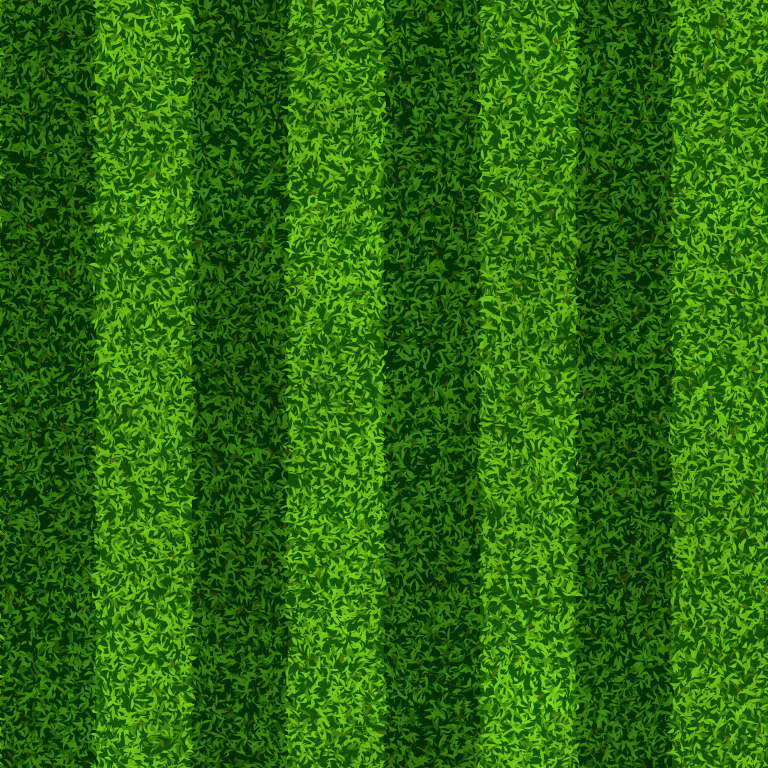
This texture is drawn by a WebGL 2 fragment shader. Its source:

```glsl
#version 300 es
precision highp float;
// Mown lawn: eight vertical stripes, alternately dark and light, of dense grass.
// Layers of jittered cells each hold one curved, tapered blade. A blade takes the
// tone of the stripe its root stands in, so the stripe borders come out ragged.

uniform vec2 u_resolution;
out vec4 outColor;

const float STRIPES = 8.0;          // stripes across the canvas
const float CELLS = 80.0;           // blade cells across the canvas
const int LAYERS = 5;               // blades stacked per cell
const vec2 HALF_LENGTH = vec2(0.36, 0.72);  // range, in cells
const vec2 HALF_WIDTH = vec2(0.11, 0.21);   // range, in cells
const float BEND = 0.32;            // largest sideways bow, in cells
const float SHADOW_SHARE = 0.23;    // share of blades in shadow
const float MID_SHARE = 0.20;       // share of blades in middle tone
const float OLIVE_SHARE = 0.03;     // share of faded blades
const float BORDER_JITTER = 0.05;   // raggedness of borders, in stripes
const float DRIFT = 0.14;           // strength of broad tonal drift

const vec3 DARK_SHADOW = vec3(0.015, 0.18, 0.012);
const vec3 DARK_MID = vec3(0.12, 0.35, 0.035);
const vec3 DARK_BRIGHT = vec3(0.23, 0.49, 0.055);
const vec3 LIGHT_SHADOW = vec3(0.08, 0.32, 0.025);
const vec3 LIGHT_MID = vec3(0.26, 0.53, 0.06);
const vec3 LIGHT_BRIGHT = vec3(0.43, 0.74, 0.085);
const vec3 OLIVE = vec3(0.27, 0.43, 0.04);

// Integer hash: three random values in 0..1
vec3 hash3(ivec3 key) {
    uvec3 v = uvec3(key) * 1664525u + 1013904223u;
    v.x += v.y * v.z; v.y += v.z * v.x; v.z += v.x * v.y;
    v ^= v >> 16u;
    v.x += v.y * v.z; v.y += v.z * v.x; v.z += v.x * v.y;
    return vec3(v >> 8u) / 16777216.0;
}

float gradientDot(ivec2 corner, vec2 offset) {
    float angle = 6.2832 * hash3(ivec3(corner, 97)).x;
    return dot(vec2(cos(angle), sin(angle)), offset);
}

float gradientNoise(vec2 p) {
    ivec2 i = ivec2(floor(p));
    vec2 f = fract(p);
    vec2 s = f * f * f * (f * (f * 6.0 - 15.0) + 10.0);
    float low = mix(gradientDot(i, f),
                    gradientDot(i + ivec2(1, 0), f - vec2(1, 0)), s.x);
    float high = mix(gradientDot(i + ivec2(0, 1), f - vec2(0, 1)),
                     gradientDot(i + ivec2(1, 1), f - vec2(1, 1)), s.x);
    return mix(low, high, s.y);
}

// 0 in dark stripes, 1 in light ones; the first stripe is dark
float stripeTone(float x) {
    return mod(floor(x * STRIPES), 2.0);
}

// Approximate distance to a bowed blade with pointed ends
float bladeDistance(vec2 p, float halfLength, float halfWidth, float bend) {
    float t = p.x / halfLength;
    float taper = 1.0 - t * t;
    float slope = 2.0 * (abs(bend) + halfWidth) * t / halfLength;
    return (abs(p.y - bend * (taper - 0.5)) - halfWidth * taper)
           / sqrt(1.0 + slope * slope);
}

vec3 bladeColor(float tone, float pick) {
    if (pick < SHADOW_SHARE) return mix(DARK_SHADOW, LIGHT_SHADOW, tone);
    if (pick < SHADOW_SHARE + MID_SHARE) return mix(DARK_MID, LIGHT_MID, tone);
    if (pick > 1.0 - OLIVE_SHARE) return OLIVE * mix(0.65, 1.0, tone);
    return mix(DARK_BRIGHT, LIGHT_BRIGHT, tone);
}

void main() {
    vec2 uv = gl_FragCoord.xy / u_resolution.y;
    float pixel = CELLS / u_resolution.y;

    // Soil shade beneath the blades
    vec3 color = mix(DARK_SHADOW, LIGHT_SHADOW, stripeTone(uv.x));

    // Blades, painted layer over layer
    for (int layer = 0; layer < LAYERS; layer++) {
        vec2 p = uv * CELLS + float(layer) * vec2(0.37, 0.61);
        ivec2 home = ivec2(floor(p));
        for (int y = -1; y <= 1; y++)
        for (int x = -1; x <= 1; x++) {
            ivec2 cell = home + ivec2(x, y);
            vec3 place = hash3(ivec3(cell, layer));
            vec3 form = hash3(ivec3(cell, layer + 31));
            vec3 look = hash3(ivec3(cell, layer + 67));

            vec2 root = vec2(cell) + place.xy;
            float angle = 6.2832 * place.z;
            vec2 along = vec2(cos(angle), sin(angle));
            vec2 d = p - root;
            vec2 local = vec2(dot(d, along), dot(d, vec2(-along.y, along.x)));
            float dist = bladeDistance(local,
                mix(HALF_LENGTH.x, HALF_LENGTH.y, form.x),
                mix(HALF_WIDTH.x, HALF_WIDTH.y, form.y * form.y),
                BEND * (2.0 * form.z - 1.0));

            float rootX = (root.x - float(layer) * 0.37) / CELLS;
            float tone = stripeTone(rootX + BORDER_JITTER * (look.y - 0.5) / STRIPES);
            vec3 blade = bladeColor(tone, look.x) * mix(0.92, 1.06, look.z);
            color = mix(color, blade, clamp(0.5 - dist / pixel, 0.0, 1.0));
        }
    }

    // Broad, uneven wear across the lawn
    float drift = gradientNoise(uv * 5.0) + 0.6 * gradientNoise(uv * 17.0 + 9.0);
    outColor = vec4(clamp(color * (1.0 + DRIFT * drift), 0.0, 1.0), 1.0);
}
```
